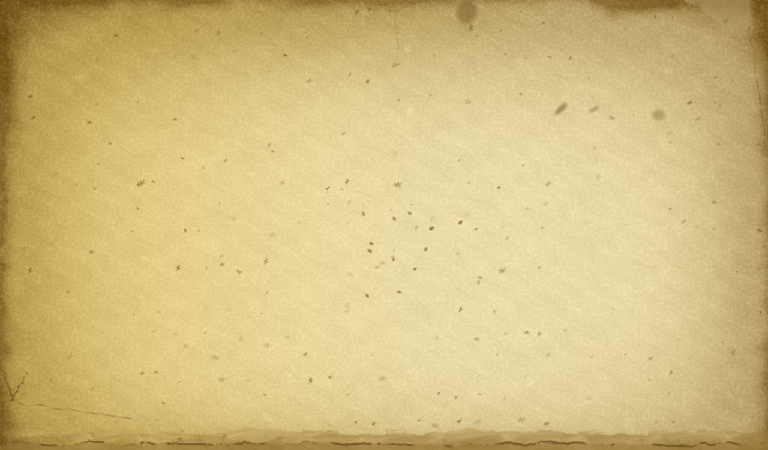
A Shadertoy shader for this texture:

```glsl
// Aged parchment: mottled cream paper with dark edges, flecks, creases and a torn bottom strip.

float hash(vec2 p) {
    p = fract(p * vec2(0.1031, 0.1137));
    p += dot(p, p.yx + 33.33);
    return fract((p.x + p.y) * p.x * 7.31);
}

vec2 hash2(vec2 p) { return vec2(hash(p + 3.7), hash(p.yx + 41.3)); }

mat2 rotate(float a) { return mat2(cos(a), sin(a), -sin(a), cos(a)); }

// Distance to the nearest scattered point
float cellular(vec2 p) {
    float nearest = 2.0;
    for (int j = -1; j <= 1; j++)
        for (int i = -1; i <= 1; i++) {
            vec2 id = floor(p) + vec2(i, j);
            nearest = min(nearest, length(id + hash2(id) - p));
        }
    return nearest;
}

// Layered, warped sines in about -1..1
float mottle(vec2 p) {
    float sum = 0.0, amp = 0.5;
    for (int i = 0; i < 5; i++) {
        p = rotate(1.1) * p + 0.7 * sin(p.yx * 1.3 + float(i));
        sum += amp * sin(p.x) * cos(p.y);
        p *= 1.8;
        amp *= 0.65;
    }
    return sum;
}

float edgeFade(float d, float narrow, float wide) {
    d = max(d, 0.0);
    return 0.35 * exp(-d / narrow) + 0.6 * exp(-d / wide);
}

float ellipseMask(vec2 p, vec2 radius, float angle, float soft) {
    return 1.0 - smoothstep(1.0 - soft, 1.0 + soft, length(rotate(angle) * p / radius));
}

float crease(vec2 p, vec2 a, vec2 b) {
    vec2 ab = b - a;
    float t = clamp(dot(p - a, ab) / dot(ab, ab), 0.0, 1.0);
    vec2 q = p - a - ab * t + 0.003 * sin(t * vec2(17.0, 23.0)) * (1.0 - t);
    return (1.0 - smoothstep(0.0006, 0.0035, length(q))) * (0.7 + 0.3 * sin(t * 40.0));
}

// One random ragged fleck in some cells of a grid
float flecks(vec2 p, float scale, float density, float size) {
    vec2 id = floor(p * scale);
    vec2 offset = fract(p * scale) - 0.25 - 0.5 * hash2(id);
    float r = size * scale * (0.5 + hash(id + 9.0));
    offset += 0.35 * r * sin(p.yx * 900.0);
    float strength = hash(id + 5.0);
    float shown = step(hash(id + 17.0), density) * (0.2 + 0.8 * strength * strength);
    return shown * ellipseMask(offset, r * vec2(1.4, 0.8), 0.6 - 2.0 * hash(id + 29.0), 0.7);
}

// Dark specks gathered round a centre
float speckCluster(vec2 p, vec2 centre, vec2 spread) {
    float mask = 0.0;
    for (int i = 0; i < 20; i++) {
        vec2 seed = vec2(i, 7 * i + 2);
        vec2 pos = centre + spread * (2.0 * hash2(seed) - 1.0);
        float r = 0.003 + 0.0015 * hash(seed + 11.0);
        mask = max(mask, ellipseMask(p - pos, r * vec2(1.2, 0.8), float(i), 0.6) * (0.3 + 0.7 * hash(seed + 8.0)));
    }
    return mask;
}

void mainImage(out vec4 fragColor, in vec2 fragCoord) {
    vec2 p = fragCoord / iResolution.y;
    float width = iResolution.x / iResolution.y;
    float side = p.x / width;
    vec3 brown = vec3(0.47, 0.34, 0.12);

    // Edge ageing, warmer on the left
    float blotch = mottle(p * 7.0);
    float patches = mottle(p * 19.0 + 4.0);
    float wobble = 0.02 * blotch + 0.014 * patches;
    float age = edgeFade(p.x + wobble, 0.02, 0.14)
              + 0.9 * edgeFade(width - p.x + wobble, 0.02, 0.15)
              + edgeFade(1.0 - p.y + wobble, 0.02, 0.16)
              + 0.5 * edgeFade(p.y + wobble, 0.02, 0.13);
    age = clamp(age + 0.035 * blotch + 0.03 * patches - 0.04, 0.0, 1.3);
    vec3 cream = mix(vec3(0.9, 0.8, 0.5), vec3(0.93, 0.87, 0.66), smoothstep(0.0, 0.6, side));
    vec3 aged = mix(vec3(0.74, 0.63, 0.33), vec3(0.76, 0.67, 0.45), smoothstep(0.1, 0.8, side));
    vec3 col = mix(cream, aged, smoothstep(-0.04, 0.44, age));
    col = mix(col, brown, smoothstep(0.4, 1.25, age));

    // Paper fibre and grain, coarser where aged
    float fibre = mottle(rotate(0.5) * p * vec2(40.0, 100.0));
    float grain = cellular(p * 150.0) - 0.5;
    col += (0.02 * fibre + 0.05 * grain) * (1.0 + 0.7 * age);
    col += 0.06 * flecks(p + 7.3, 12.0, 0.2, 0.005);

    // Flecks, specks and stains
    float dirt = 0.5 * flecks(p, 11.0, 0.35, 0.004) + 0.55 * flecks(p + 3.1, 21.0, 0.25, 0.0028);
    dirt = max(dirt, 0.7 * speckCluster(p, vec2(0.97, 0.44), vec2(0.17, 0.15)));
    vec2 rough = p + 0.003 * vec2(fibre, patches);
    dirt = max(dirt, 0.45 * ellipseMask(rough - vec2(1.038, 0.975), vec2(0.022, 0.028), 0.2, 0.4));
    dirt = max(dirt, 0.3 * ellipseMask(rough - vec2(1.464, 0.745), vec2(0.014, 0.012), 0.0, 0.5));
    dirt = max(dirt, 0.45 * ellipseMask(rough - vec2(1.246, 0.76), vec2(0.016, 0.006), -0.8, 0.6));
    dirt = max(dirt, 0.3 * ellipseMask(rough - vec2(1.32, 0.757), vec2(0.011, 0.005), -0.6, 0.6));

    // Worn pale corner at the top right
    float corner = p.y - 1.005 + 0.75 * (p.x - 1.52) + 0.02 * mottle(p * 35.0);
    float worn = smoothstep(-0.003, 0.003, corner) * smoothstep(1.68, 1.66, p.x) * smoothstep(0.9, 0.95, p.y);
    col = mix(col, vec3(0.71, 0.62, 0.42), 0.6 * worn);

    // Creases: lower left, sides and top
    float fold = max(crease(p, vec2(0.0, 0.19), vec2(0.03, 0.11)), crease(p, vec2(0.06, 0.17), vec2(0.025, 0.11)));
    fold = max(fold, 0.45 * crease(p, vec2(0.04, 0.105), vec2(0.29, 0.07)));
    fold = max(fold, 0.5 * crease(p, vec2(1.665, 0.94), vec2(1.7, 0.7)));
    fold = max(fold, 0.25 * crease(p, vec2(0.875, 1.0), vec2(0.885, 0.89)));
    dirt = max(dirt, 0.75 * fold);
    col += 0.05 * crease(p, vec2(0.015, 0.78), vec2(0.09, 0.94));

    // Torn strip and ragged seam along the bottom
    float ragged = mottle(vec2(p.x * 28.0, 2.0));
    float tatter = mottle(p * vec2(30.0, 65.0));
    float strip = 1.0 - smoothstep(-0.004, 0.004, p.y - 0.04 - 0.008 * ragged - 0.01 * tatter);
    col = mix(col, vec3(0.64, 0.51, 0.27), strip * mix(0.2, 0.55, smoothstep(0.3, 0.65, p.x)));
    col += strip * 0.09 * tatter;
    float flap = ellipseMask(rough - vec2(0.585, 0.03), vec2(0.05, 0.013), -0.25, 0.2);
    col = mix(col, vec3(0.77, 0.67, 0.42), 0.7 * flap);
    float seam = p.y - 0.014 - 0.006 * ragged - 0.005 * tatter;
    col = mix(col, vec3(0.58, 0.45, 0.22), 0.5 * (1.0 - smoothstep(-0.003, 0.003, seam)));
    float broken = smoothstep(-0.2, 0.3, mottle(vec2(p.x * 40.0, 7.0)));
    dirt = max(dirt, 0.7 * broken * (1.0 - smoothstep(0.001, 0.004, abs(seam))));

    col = mix(col, brown * 0.85, dirt);
    fragColor = vec4(clamp(col, 0.0, 1.0), 1.0);
}
```
